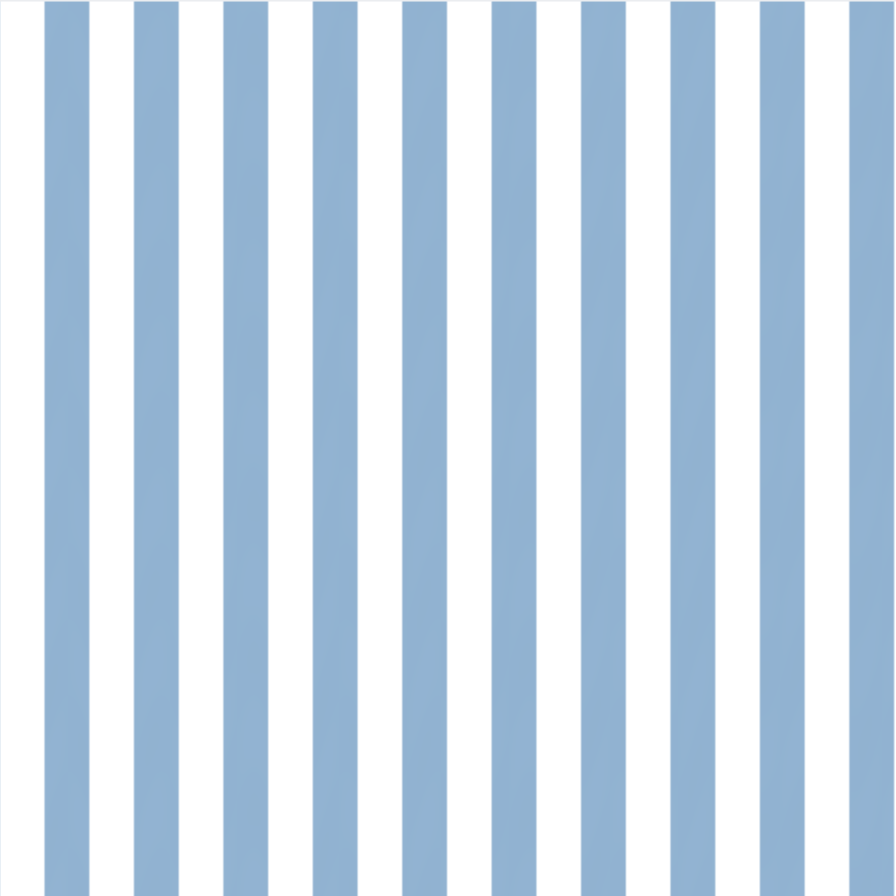
Give the GLSL for this pattern, as a WebGL 2 fragment shader.

```glsl
#version 300 es
precision highp float;
// Ten upright soft-blue stripes on white, each as wide as the gap beside it.
// One folded distance to the nearest stripe centre gives every stripe;
// the top edge ends in a hairline of pale grey.

uniform vec2 u_resolution;
out vec4 fragColor;

// Signed distance to the nearest stripe: negative inside.
float stripeDistance(float x) {
    float period = 0.0998;
    float fromCentre = (fract((x - 0.0747) / period + 0.5) - 0.5) * period;
    return abs(fromCentre) - 0.025;
}

void main() {
    vec2 uv = gl_FragCoord.xy / u_resolution;
    float pixel = 1.0 / min(u_resolution.x, u_resolution.y);

    // Slightly blurred edges, never sharper than a pixel
    float softness = max(0.0016, 0.75 * pixel);
    float stripe = 1.0 - smoothstep(-softness, softness, stripeDistance(uv.x));

    // Very slight unevenness of the dye
    float dye = 0.003 * sin(uv.y * 37.0 + 2.0 * sin(uv.x * 61.0)) * sin(uv.x * 83.0);
    vec3 blue = vec3(0.57, 0.70, 0.82) + dye;
    vec3 color = mix(vec3(1.0), blue, stripe);

    // Pale hairline along the top
    float hairline = smoothstep(-0.5 * pixel, 0.5 * pixel, uv.y - 0.9983);
    color = mix(color, vec3(0.92, 0.93, 0.94), hairline);

    fragColor = vec4(color, 1.0);
}
```
